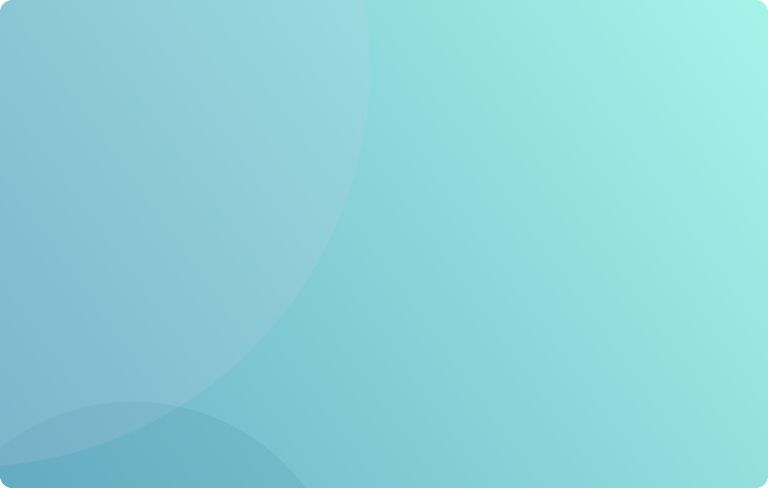
Reproduce this background procedurally as a WebGL 2 fragment shader.

```glsl
#version 300 es
precision highp float;

uniform vec2 u_resolution;
out vec4 fragColor;

const vec3 DEEP_TEAL = vec3(0.424, 0.694, 0.780);
const vec3 PALE_MINT = vec3(0.647, 0.957, 0.914);
const vec3 LILAC_VEIL = vec3(0.843, 0.804, 0.922);
const vec3 SEA_SHADE = vec3(0.235, 0.529, 0.627);
const vec3 PAGE_WHITE = vec3(1.0);

float circleDistance(vec2 p, vec2 center, float radius) {
    return length(p - center) - radius;
}

float roundedBoxDistance(vec2 p, vec2 halfSize, float radius) {
    vec2 q = abs(p) - halfSize + radius;
    return length(max(q, 0.0)) + min(max(q.x, q.y), 0.0) - radius;
}

// Coverage of a shape, smoothed over about one pixel
float coverage(float dist, float pixel) {
    return 1.0 - smoothstep(-0.5 * pixel, 0.5 * pixel, dist);
}

// Linear blend from the lower left corner to the upper right one
vec3 diagonalGradient(vec2 p, vec2 size, vec2 direction, vec3 low, vec3 high) {
    float t = dot(p, direction) / dot(size, direction);
    return mix(low, high, clamp(t, 0.0, 1.0));
}

vec3 tintCircle(vec3 base, vec2 p, vec2 center, float radius, vec3 tint, float opacity, float pixel) {
    float mask = coverage(circleDistance(p, center, radius), pixel);
    return mix(base, tint, opacity * mask);
}

void main() {
    // One unit is the canvas height
    float pixel = 1.0 / u_resolution.y;
    vec2 p = gl_FragCoord.xy * pixel;
    vec2 size = u_resolution * pixel;

    vec3 color = diagonalGradient(p, size, vec2(0.815, 0.58), DEEP_TEAL, PALE_MINT);

    // Dark disc below, translucent veil above it
    color = tintCircle(color, p, vec2(0.273, -0.264), 0.441, SEA_SHADE, 0.15, pixel);
    color = tintCircle(color, p, vec2(-0.068, 0.869), 0.826, LILAC_VEIL, 0.14, pixel);

    // Rounded card corners
    float card = coverage(roundedBoxDistance(p - 0.5 * size, 0.5 * size, 0.025), pixel);
    fragColor = vec4(mix(PAGE_WHITE, color, card), 1.0);
}
```
